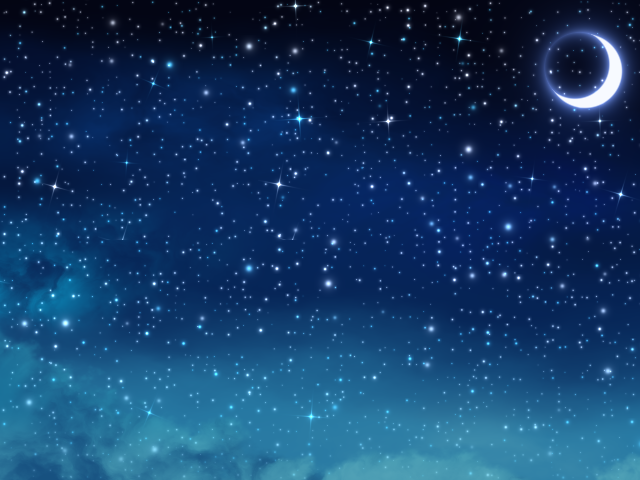
Reproduce this background procedurally as a Shadertoy shader.

```glsl
// Night sky: a vertical navy-to-teal gradient bent by fractal noise, cloud banks
// at the lower left, hashed star layers, and a glowing crescent moon built from
// two circles. Positions are in canvas heights, origin at the lower left.

#define MOON_OUTER vec3(1.219, 0.852, 0.0768)
#define MOON_INNER vec3(1.198, 0.866, 0.0717)
#define MOON_GLOW 0.55
#define STAR_GAIN 1.0
#define CLOUD_GAIN 1.0
#define HAZE_WARP 0.20

const vec3 BLACK = vec3(0.010, 0.018, 0.075);
const vec3 NIGHT = vec3(0.014, 0.060, 0.185);
const vec3 NAVY  = vec3(0.025, 0.145, 0.340);
const vec3 TEAL  = vec3(0.080, 0.290, 0.480);
const vec3 HAZE  = vec3(0.150, 0.470, 0.635);
const vec3 CYAN  = vec3(0.100, 0.600, 0.730);
const vec3 FOAM  = vec3(0.400, 0.690, 0.740);

float hash(vec2 p) {
    vec3 q = fract(p.xyx * vec3(0.1031, 0.1030, 0.0973));
    q += dot(q, q.yzx + 33.33);
    return fract((q.x + q.y) * q.z);
}

float noise(vec2 p) {
    vec2 i = floor(p), f = fract(p);
    f = f * f * (3.0 - 2.0 * f);
    return mix(mix(hash(i), hash(i + vec2(1, 0)), f.x),
               mix(hash(i + vec2(0, 1)), hash(i + vec2(1, 1)), f.x), f.y);
}

float fbm(vec2 p) {
    float sum = 0.0, amp = 0.5;
    for (int i = 0; i < 6; i++) {
        sum += amp * noise(p);
        p = mat2(1.6, 1.2, -1.2, 1.6) * p + 7.3;
        amp *= 0.5;
    }
    return sum;
}

// Soft elliptical patch
float blob(vec2 p, vec2 center, vec2 size) {
    vec2 q = (p - center) / size;
    return exp(-dot(q, q));
}

vec3 sky(vec2 p) {
    float wisps = fbm(p * vec2(2.2, 5.0) + 3.0) - 0.5;
    float detail = fbm(p * vec2(5.0, 9.0) + wisps * 2.0 + 20.0) - 0.5;

    // Height along the gradient, with the haze sinking toward the right
    float h = p.y + HAZE_WARP * wisps + 0.07 * detail;
    h += 0.11 * smoothstep(0.75, 1.15, p.x) * smoothstep(0.0, 0.25, p.y);
    vec3 col = mix(HAZE, TEAL, smoothstep(0.09, 0.30, h));
    col = mix(col, NAVY, smoothstep(0.22, 0.45, h));
    col = mix(col, NIGHT, smoothstep(0.54, 0.84, h));
    col = mix(col, BLACK, smoothstep(0.82, 1.0, h));

    // Blue veils and dark hollows
    float veil = clamp(0.8 + 2.5 * detail, 0.0, 1.6);
    col += vec3(0.01, 0.09, 0.17) * veil * blob(p, vec2(0.42, 0.74), vec2(0.38, 0.13));
    col += vec3(0.0, 0.02, 0.16) * veil * blob(p, vec2(1.0, 0.56), vec2(0.30, 0.10));
    col = mix(col, NIGHT, 0.65 * blob(p, vec2(0.05, 0.62), vec2(0.28, 0.06)));
    col = mix(col, NIGHT, 0.5 * blob(p, vec2(1.25, 0.49), vec2(0.35, 0.09)));
    col = mix(col, FOAM, 0.28 * veil * blob(p, vec2(0.98, 0.04), vec2(0.34, 0.11)));
    return col;
}

vec3 addClouds(vec3 col, vec2 p) {
    float puffs = fbm(p * vec2(7.0, 9.0) + 11.0);
    float fine = fbm(p * 15.0 + puffs * 3.0);
    float light = smoothstep(0.28, 0.72, 0.6 * puffs + 0.4 * fine);

    // Thin blue bank halfway up the left side
    float upper = blob(p, vec2(0.0, 0.39), vec2(0.20, 0.06))
                + 0.35 * blob(p, vec2(0.15, 0.48), vec2(0.25, 0.07));
    col = mix(col, CYAN * vec3(0.4, 0.9, 1.0), clamp(upper * light * 1.25 * CLOUD_GAIN, 0.0, 0.9));

    // Foreground bank with a lit rim, shaded body and pale foot
    float depth = 0.33 * exp(-3.0 * p.x) - p.y + 0.32 * (puffs - 0.5);
    float body = smoothstep(-0.015, 0.035, depth);
    float rim = exp(-max(depth, 0.0) * 11.0);
    vec3 tone = mix(TEAL, CYAN, light * (0.45 + 0.55 * rim));
    tone = mix(tone, FOAM, light * (0.35 * rim + 0.65 * smoothstep(0.18, 0.0, p.y)));
    return mix(col, tone, 0.85 * body * CLOUD_GAIN);
}

// One jittered star per occupied cell; spike > 0 adds four tapered rays
vec3 stars(vec2 p, float cells, float chance, float radius, float spike) {
    vec2 id = floor(p * cells), key = id + cells * 3.7;
    vec2 jitter = vec2(hash(key + 17.1), hash(key + 41.7));
    vec2 d = p - (id + 0.25 + 0.5 * jitter) / cells;
    float size = hash(key + 63.3), angle = 0.5 * hash(key + 5.9) - 0.1;
    d = mat2(cos(angle), sin(angle), -sin(angle), cos(angle)) * d;
    float r = radius * (0.6 + 0.7 * size);
    float light = exp(-dot(d, d) / (r * r)) + 0.22 * exp(-dot(d, d) / (r * r * 6.0));
    vec2 a = abs(d), thin = d * d / (0.0014 * 0.0014);
    float reach = 0.007 + 0.006 * size;
    light += spike * (exp(-a.x / reach - thin.y) + exp(-a.y / reach - thin.x));
    vec3 tint = mix(vec3(0.35, 0.85, 1.0), vec3(0.95, 0.97, 1.0), smoothstep(0.1, 0.5, hash(key + 88.0)));
    return tint * light * step(hash(key), chance) * (0.35 + 0.65 * size);
}

void mainImage(out vec4 fragColor, in vec2 fragCoord) {
    vec2 p = fragCoord / iResolution.y;
    float pixel = 1.0 / iResolution.y;
    vec3 col = addClouds(sky(p), p);

    // Stars from fine dust to bright sparkles, sparser near the haze
    float clear = smoothstep(-0.15, 0.4, p.y);
    vec3 light = stars(p, 64.0, 0.30, 0.0015, 0.0) * 0.65;
    light += stars(p + 0.37, 30.0, 0.28, 0.0022, 0.0);
    light += stars(p + 0.71, 11.0, 0.36, 0.0048, 0.0) * 0.8;
    light += stars(p + 1.13, 6.0, p.y > 0.5 ? 0.5 : 0.18, 0.0032, 0.8) * 1.2;
    col += light * clear * STAR_GAIN;

    // Crescent: outer disc minus inner disc
    float crescent = max(length(p - MOON_OUTER.xy) - MOON_OUTER.z,
                         MOON_INNER.z - length(p - MOON_INNER.xy));
    float away = max(crescent, 0.0);
    col += MOON_GLOW * (vec3(0.6, 0.7, 1.0) * exp(-away * 95.0) + vec3(0.12, 0.22, 0.42) * exp(-away * 24.0));
    col = mix(col, vec3(0.97, 0.98, 1.0), smoothstep(pixel, -pixel, crescent));

    fragColor = vec4(clamp(col, 0.0, 1.0), 1.0);
}
```
